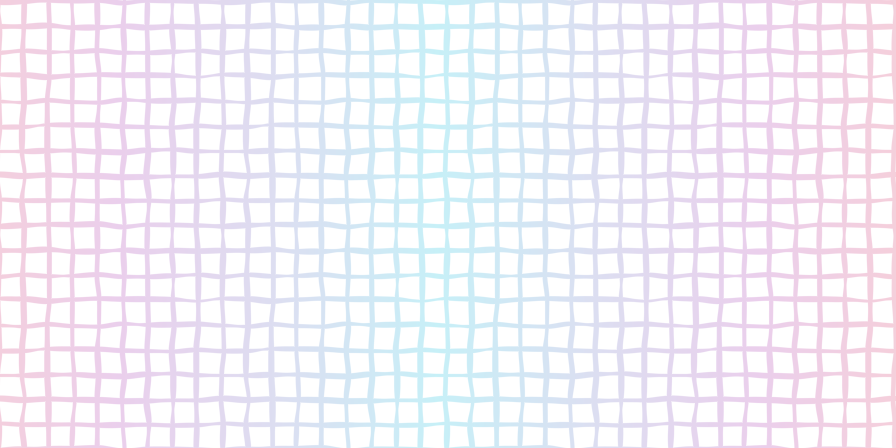
Reproduce this pattern procedurally as a Shadertoy shader.

```glsl
// Hand-drawn pastel grid: wobbly lines tinted from pink through lilac to aqua.

const float ROWS = 18.0;        // cells along the canvas height
const float TILE = 9.0;         // cells before the wobble repeats
const float GRID_SHIFT = 0.06;  // small offset of the lines, in cells
const float WANDER = 0.13;      // sideways drift of a line, in cells
const float THIN = 0.08;        // narrowest stroke, in cells
const float SWELL = 0.18;       // extra width of the broadest stroke

float hash(vec2 p, float seed) {
    vec3 q = fract(vec3(p.xyx) * vec3(0.1031, 0.1030, 0.0973) + seed * 0.1371);
    q += dot(q, q.yzx + 33.33);
    return fract((q.x + q.y) * q.z);
}

// Smooth noise along one line, periodic over the tile.
float lineNoise(float along, float line, float seed) {
    float cell = floor(along);
    float row = mod(line, TILE);
    float a = hash(vec2(mod(cell, TILE), row), seed);
    float b = hash(vec2(mod(cell + 1.0, TILE), row), seed);
    return mix(a, b, smoothstep(0.0, 1.0, along - cell));
}

// Coverage of the nearest uneven stroke; across and along are in cells.
float stroke(float across, float along, float seed, float pixel) {
    float line = floor(across + 0.5);
    float drift = WANDER * (lineNoise(along, line, seed) - 0.5);
    float width = THIN + SWELL * sqrt(lineNoise(along + 0.4, line, seed + 3.0));
    float d = abs(across - line - drift) - 0.5 * width;
    return 1.0 - smoothstep(-0.75 * pixel, 0.75 * pixel, d);
}

// Horizontal gradient, mirrored around a point just left of the middle.
vec3 pastel(float x) {
    const vec3 aqua = vec3(0.78, 0.94, 0.97);
    const vec3 periwinkle = vec3(0.865, 0.87, 0.945);
    const vec3 orchid = vec3(0.92, 0.81, 0.925);
    const vec3 pink = vec3(0.96, 0.81, 0.86);
    float t = abs(x - 0.488) * 2.0;
    vec3 color = mix(aqua, periwinkle, clamp(t / 0.36, 0.0, 1.0));
    color = mix(color, orchid, clamp((t - 0.36) / 0.36, 0.0, 1.0));
    return mix(color, pink, clamp((t - 0.72) / 0.3, 0.0, 1.0));
}

void mainImage(out vec4 fragColor, in vec2 fragCoord) {
    float pixel = ROWS / iResolution.y;
    vec2 p = fragCoord * pixel + GRID_SHIFT;

    float vertical = stroke(p.x, p.y, 1.0, pixel);
    float horizontal = stroke(p.y, p.x, 8.0, pixel);
    float ink = max(vertical, horizontal);

    vec3 color = mix(vec3(1.0), pastel(fragCoord.x / iResolution.x), ink);
    fragColor = vec4(color, 1.0);
}
```
